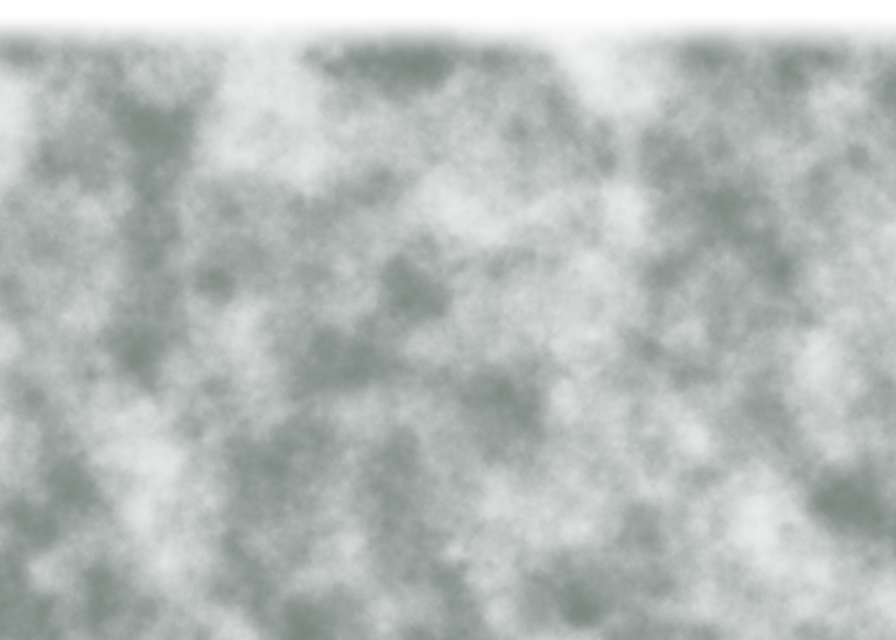
Write a WebGL 2 fragment shader that draws this texture.

```glsl
#version 300 es
precision highp float;

uniform vec2 u_resolution;
out vec4 fragColor;

// Three random values in 0..1 per cell
vec3 hash3(vec2 cell) {
    vec3 p = fract(cell.xyx * vec3(0.1031, 0.1030, 0.0973));
    p += dot(p, p.yxz + 33.33);
    return fract((p.xxy + p.yzz) * p.zyx);
}

// Cellular noise: one soft round puff, light or dark, scattered in each cell
float puffNoise(vec2 p) {
    vec2 cell = floor(p);
    float sum = 0.0;
    for (int y = -1; y <= 1; y++) {
        for (int x = -1; x <= 1; x++) {
            vec2 neighbour = cell + vec2(x, y);
            vec3 random = hash3(neighbour + 71.0);
            vec2 offset = neighbour + random.xy - p;
            float falloff = max(0.0, 1.0 - dot(offset, offset));
            sum += (2.0 * random.z - 1.0) * falloff * falloff * falloff;
        }
    }
    return sum;
}

// Rotated octaves of puffs, from broad billows to fine wisps
float cloudNoise(vec2 p) {
    mat2 turn = mat2(0.8, 0.6, -0.6, 0.8);
    float sum = 0.0;
    float amplitude = 1.0;
    for (int octave = 0; octave < 6; octave++) {
        sum += amplitude * puffNoise(p);
        p = turn * p * 2.03 + vec2(17.3, 9.1);
        amplitude *= 0.53;
    }
    return sum;
}

void main() {
    vec2 uv = gl_FragCoord.xy / u_resolution.y;

    // Fog density around a middle grey, with softly limited extremes
    float density = 0.3 + 0.255 * tanh(0.9 * cloudNoise(uv * 7.3 + 31.0));

    // Fade to clear white along the top edge
    density *= smoothstep(0.02, 0.095, 1.0 - uv.y);

    // Green-grey fog absorbs light from white
    fragColor = vec4(1.0 - density * vec3(1.0, 0.915, 0.955), 1.0);
}
```
